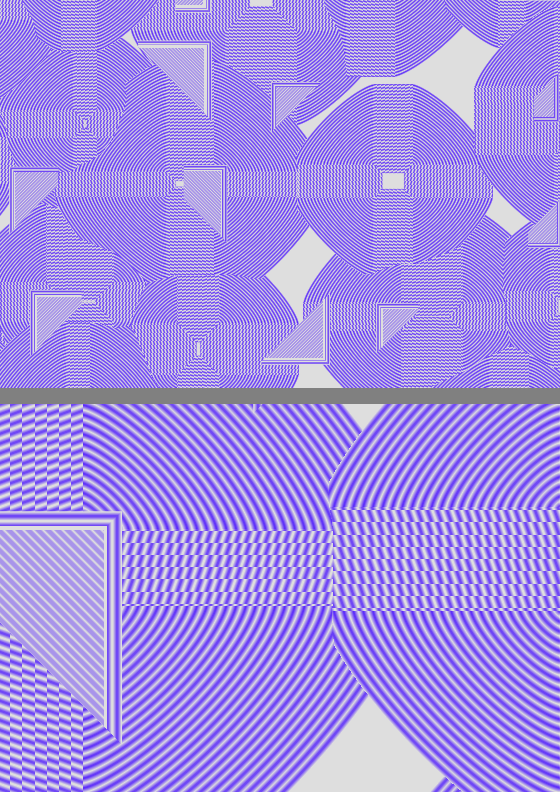
Top: the whole. Bottom: its middle third, enlarged.
Write a WebGL 2 fragment shader that draws this background.

```glsl
#version 300 es
precision highp float;
// Overlapping patches of fine violet contour lines on pale grey: each patch is a
// cross of two dashed bands joined by bowed diagonal corners around a small hole.
// Patches sit on a jittered grid and meet along seams, with hatched brackets on top.
uniform vec2 u_resolution;
out vec4 fragColor;

const vec3 PAPER = vec3(0.87, 0.87, 0.87);
const vec3 INK = vec3(0.27, 0.05, 1.0);
const float PITCH = 0.0084;        // spacing of contour lines, canvas height = 1
const float CORNER_SHARE = 0.43;   // inked part of one pitch in the corners
const float BAND_SHARE = 0.36;     // the same in the bands
const float HATCH_SHARE = 0.25;    // the same inside brackets
const float SOFTNESS = 0.0042;     // width of the line filter
const float BOW = 1.3;             // corner exponent: 1 is diamond, 2 is circle
const float PATCH_CELL = 0.4;
const float PATCH_JITTER = 0.24;
const vec2 CORNER_RADIUS = vec2(0.19, 0.29);
const vec2 BAND_HALF = vec2(0.03, 0.10);
const float HOLE_MAX = 0.022;
const float DASH = 0.0105;         // length of one step in the bands
const float DASH_RISE = 0.45;      // step height in pitches
const float RANK_WEIGHT = 1.2;     // 0 gives straight seams, large gives full outlines
const float BRACKET_CELL = 0.3;
const float BRACKET_SHARE = 0.8;
const vec2 BRACKET_SIZE = vec2(0.12, 0.21);
const float BRACKET_EDGE = 0.0126; // ruled border of a bracket
const float SLIVER = 0.012;        // blank strip inside that border

vec4 hash4(vec2 cell) {
    vec4 h = fract(cell.xyxy * vec4(0.1031, 0.1030, 0.0973, 0.1099));
    h += dot(h, h.wzxy + 33.33);
    return fract((h.xxyz + h.yzzw) * h.zywx);
}

// Part of a line of the given half width that lies under the filter box.
float overlap(float offset, float halfLine, float halfBox) {
    return max(min(offset + halfBox, halfLine) - max(offset - halfBox, -halfLine), 0.0);
}

// Filtered coverage of evenly spaced lines along a field with the given slope.
float lines(float field, float slope, float share, float pixel) {
    float spacing = PITCH / slope;
    float offset = abs(fract(field / PITCH) - 0.5) * spacing;
    float halfLine = 0.5 * share * spacing;
    float halfBox = 0.5 * max(SOFTNESS, 1.3 * pixel);
    float covered = overlap(offset, halfLine, halfBox)
                  + overlap(spacing - offset, halfLine, halfBox);
    return min(covered / (2.0 * halfBox), 1.0);
}

// One patch: x is ink coverage, y is relative depth, above 1 outside its outline.
vec2 patchInk(vec2 q, vec4 shape, float pixel) {
    vec2 band = mix(BAND_HALF.xx, BAND_HALF.yy, shape.xy * shape.xy);
    float radius = mix(CORNER_RADIUS.x, CORNER_RADIUS.y, shape.z);
    vec2 beyond = abs(q) - band;
    bool corner = min(beyond.x, beyond.y) > 0.0;
    float field = max(beyond.x, beyond.y);
    float slope = 1.0;
    if (corner) {
        field = pow(dot(pow(beyond, vec2(BOW)), vec2(1.0)), 1.0 / BOW);
        slope = length(pow(beyond / field, vec2(BOW - 1.0)));
    }
    if (field > radius) return vec2(0.0, 2.0);

    float hole = shape.w * HOLE_MAX - min(band.x, band.y);
    float keep = smoothstep(-pixel, pixel, field - hole);
    float phase = radius - field;
    if (!corner) {
        // Stepped dashes along the bands
        float along = beyond.x > beyond.y ? q.y : q.x;
        phase += DASH_RISE * PITCH * fract(along / DASH);
    }
    float share = corner ? CORNER_SHARE : BAND_SHARE;
    return vec2(lines(phase, slope, share, pixel) * keep, field / radius);
}

// Winning patch at p by depth and random rank; uncovered places stay blank.
float patchLayer(vec2 p, float pixel) {
    vec2 home = floor(p / PATCH_CELL);
    float ink = 0.0;
    float best = 100.0;
    for (int j = -1; j <= 1; j++) {
        for (int i = -1; i <= 1; i++) {
            vec2 cell = home + vec2(i, j);
            vec4 place = hash4(cell + 17.0);
            vec2 centre = (cell + 0.5) * PATCH_CELL + (place.xy - 0.5) * PATCH_JITTER;
            vec2 layer = patchInk(p - centre, hash4(cell + 71.0), pixel);
            float score = layer.y + RANK_WEIGHT * place.z;
            if (layer.y <= 1.0 && score < best) {
                best = score;
                ink = layer.x;
            }
        }
    }
    return ink;
}

// Lays a cut right triangle with two ruled legs and a light diagonal hatch.
float addBracket(float ink, vec2 p, float pixel) {
    vec2 cell = floor(p / BRACKET_CELL);
    vec4 kind = hash4(cell + 131.0);
    vec4 place = hash4(cell + 211.0);
    if (kind.x > BRACKET_SHARE) return ink;

    float size = mix(BRACKET_SIZE.x, BRACKET_SIZE.y, kind.y);
    vec2 flip = sign(place.xy - 0.5);
    vec2 q = p - (cell + 0.5) * BRACKET_CELL - (place.zw - 0.5) * 0.09;
    q = q * flip + 0.5 * size;
    float leg = min(q.x, q.y);
    float inside = min(leg, (size - q.x - q.y) * 0.7071);
    inside = min(inside, size * mix(0.5, 1.0, kind.z) - q.x);

    float ruled = lines(leg, 1.0, BAND_SHARE, pixel);
    float hatch = lines(q.x + q.y, 1.4142, HATCH_SHARE, pixel);
    float strip = leg - BRACKET_EDGE;
    float fill = strip < 0.0 ? ruled : hatch * step(SLIVER * kind.w, strip);
    return mix(ink, fill, smoothstep(-0.5 * pixel, 0.5 * pixel, inside));
}

void main() {
    float pixel = 1.0 / u_resolution.y;
    vec2 p = gl_FragCoord.xy * pixel;
    float ink = addBracket(patchLayer(p, pixel), p, pixel);
    fragColor = vec4(mix(PAPER, INK, ink), 1.0);
}
```
